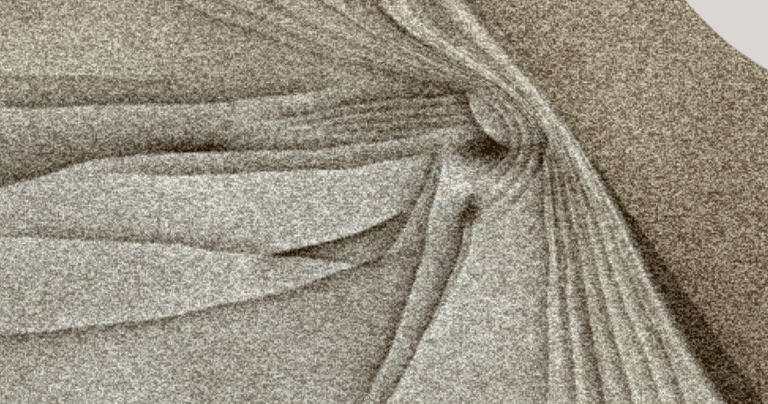
Write a WebGL 2 fragment shader that draws this texture.

```glsl
#version 300 es
precision highp float;
// Draped glittering gold-grey cloth gathered into a knot beside a thick roll.
uniform vec2 u_resolution;
out vec4 fragColor;

float hash(vec2 p) {
  vec3 q = fract(p.xyx * vec3(0.1031, 0.1030, 0.0973));
  q += dot(q, q.yzx + 33.33);
  return fract((q.x + q.y) * q.z);
}

float noise(vec2 p) {
  vec2 i = floor(p), f = fract(p);
  f *= f * (3.0 - 2.0 * f);
  return mix(mix(hash(i), hash(i + vec2(1, 0)), f.x),
             mix(hash(i + vec2(0, 1)), hash(i + vec2(1, 1)), f.x), f.y);
}

// Fold along a quadratic curve: shadow on its right-hand side, light on the other.
float crease(vec2 p, vec2 a, vec2 b, vec2 c, float width, float depth) {
  float t = clamp(dot(p - a, c - a) / dot(c - a, c - a), 0.0, 1.0);
  vec2 away, tangent;
  for (int i = 0; i < 5; i++) {
    away = p - mix(mix(a, b, t), mix(b, c, t), t);
    tangent = 2.0 * mix(b - a, c - b, t);
    t = clamp(t + dot(away, tangent) / dot(tangent, tangent), 0.0, 1.0);
  }
  away = p - mix(mix(a, b, t), mix(b, c, t), t);
  tangent = normalize(mix(b - a, c - b, t));
  float side = tangent.x * away.y - tangent.y * away.x;
  float reach = 0.8 * exp(-length(away) / width) + 0.2 * exp(-length(away) / (3.0 * width));
  float taper = min(1.0, 7.0 * t * (1.0 - t));
  return depth * taper * reach * mix(0.35, -1.0, smoothstep(-0.025, 0.025, side));
}

float blob(vec2 p, vec2 center, vec2 radius) {
  vec2 d = (p - center) / radius;
  return exp(-dot(d, d));
}

// Long folds lying across the left side.
float leftFolds(vec2 p) {
  float s = crease(p, vec2(3.5, 0.86), vec2(2.2, 1.14), vec2(-0.6, 1.05), 0.11, 0.50);
  s += crease(p, vec2(-0.4, 0.74), vec2(0.7, 0.74), vec2(1.8, 0.86), 0.05, 0.28);
  s += crease(p, vec2(2.5, 1.57), vec2(1.2, 1.38), vec2(-0.6, 2.10), 0.17, 0.52);
  s += crease(p, vec2(4.6, 1.27), vec2(3.2, 1.62), vec2(1.3, 1.49), 0.08, 0.50);
  s += crease(p, vec2(4.4, 1.52), vec2(3.4, 1.80), vec2(0.9, 1.76), 0.14, 0.50);
  s += crease(p, vec2(2.5, 2.57), vec2(3.5, 2.46), vec2(4.1, 2.10), 0.07, 0.90);
  s += crease(p, vec2(4.0, 2.74), vec2(1.9, 2.38), vec2(-0.6, 2.37), 0.07, 0.48);
  s += crease(p, vec2(-0.6, 3.38), vec2(2.2, 3.32), vec2(4.3, 2.40), 0.07, 0.52);
  // Narrow pleats running into the knot, then wrinkles from the top.
  for (float i = 0.0; i < 4.0; i++)
    s += crease(p, vec2(4.85, 0.93 + 0.11 * i), vec2(3.9, 0.97 + 0.11 * i),
                vec2(2.4 + 0.3 * i, 1.27 + 0.03 * i), 0.055, 0.46);
  for (float i = 0.0; i < 5.0; i++)
    s += crease(p, vec2(1.2 + 0.55 * i, -0.25), vec2(2.9 + 0.35 * i, 0.55),
                vec2(4.8 + 0.08 * i, 0.92), 0.06, 0.30);
  return s;
}

// Coiled centre and the folds hanging below it.
float knotFolds(vec2 p) {
  float s = crease(p, vec2(4.45, 1.3), vec2(4.40, 2.7), vec2(3.5, 4.3), 0.09, 0.55);
  s += crease(p, vec2(4.78, 1.9), vec2(4.55, 3.1), vec2(3.7, 4.3), 0.09, 0.52);
  s += crease(p, vec2(4.82, 2.0), vec2(4.75, 2.7), vec2(4.2, 3.5), 0.08, 0.38);
  s += crease(p, vec2(4.42, 1.35), vec2(4.25, 2.2), vec2(3.7, 2.75), 0.08, 0.42);
  s += crease(p, vec2(4.68, 0.88), vec2(4.75, 1.35), vec2(5.15, 1.5), 0.07, 0.65);
  for (float i = 0.0; i < 4.0; i++)
    s += crease(p, vec2(4.68 + 0.1 * i, 0.85 - 0.06 * i), vec2(5.65 + 0.14 * i, 1.45),
                vec2(4.65 + 0.06 * i, 1.88 + 0.16 * i), 0.05, 0.46);
  // Deep pleats spreading to the lower edge.
  for (float i = 0.0; i < 6.0; i++)
    s += crease(p, vec2(5.42 + 0.03 * i, 1.2), vec2(5.55 + 0.15 * i, 2.0 + 0.1 * i),
                vec2(5.47 + 0.33 * i, 4.6), 0.06, 0.42);
  s -= 0.75 * blob(p, vec2(4.84, 1.52), vec2(0.30, 0.13));
  s -= 0.70 * blob(p, vec2(4.77, 2.13), vec2(0.09, 0.14));
  s += 0.28 * blob(p, vec2(4.62, 1.88), vec2(0.10, 0.08));
  return s + 0.25 * blob(p, vec2(5.05, 1.87), vec2(0.28, 0.10));
}

void main() {
  // The canvas is 4.06 units high, measured downward from the top.
  vec2 p = vec2(gl_FragCoord.x, u_resolution.y - gl_FragCoord.y) * 4.06 / u_resolution.y;
  // Draped cloth with broad light and shade; the folds wander a little.
  vec2 q = p + 0.05 * vec2(noise(p * 2.3), noise(p * 2.3 + 40.0)) - 0.025;
  float tone = 0.84 + 0.16 * (noise(p * vec2(0.9, 1.6)) - 0.5);
  tone += 0.08 * blob(p, vec2(2.8, 2.1), vec2(1.2, 0.3)) - 0.16 * blob(p, vec2(0.3, 1.5), vec2(1.2, 0.3));
  tone += 0.06 * blob(p, vec2(5.0, 2.9), vec2(0.4, 0.8)) - 0.05 * blob(p, vec2(3.7, 3.9), vec2(0.4, 0.8));
  tone += leftFolds(q) + knotFolds(q);
  // Strands squeezed past the knot and fanning out below.
  float fanLeft = 5.46 - 2.15 * exp(-p.y * p.y / 0.64);
  float rollEdge = 4.83 + 0.70 * p.y;
  float fanRight = rollEdge - 0.36 * smoothstep(1.2, 4.0, p.y);
  float v = (p.x - fanLeft) / (fanRight - fanLeft);
  float strand = 0.6 * noise(vec2(v * 13.0, p.y * 0.35)) + 0.4 * noise(vec2(v * 27.0 + 9.0, p.y * 0.5));
  tone += 0.70 * (strand - 0.52) * smoothstep(0.0, 0.12, v);
  tone -= 0.22 * smoothstep(0.82, 1.0, v);
  tone = mix(tone, 0.08, smoothstep(-0.02, 0.03, p.x - fanRight));
  float warmth = 0.15 + 0.45 * smoothstep(1.4, 0.3, p.y) + 0.2 * smoothstep(4.0, 6.0, p.x);
  // Thick roll along the right.
  float inside = p.x - rollEdge;
  float roll = smoothstep(-0.02, 0.02, inside);
  float rollTone = 0.70 - 0.18 * exp(-max(inside, 0.0) / 0.2) - 0.06 * p.y;
  rollTone += 0.10 * blob(p, vec2(6.3, 1.1), vec2(0.6, 0.9));
  tone = mix(tone, rollTone, roll);
  warmth = mix(warmth, 1.0, roll);
  // Crinkled weave and metallic grain.
  float grain = 0.45 * noise(p * vec2(30.0, 46.0)) + 0.55 * noise(p * 63.0 + 17.0) - 0.5;
  float ripple = noise(p * vec2(9.0, 22.0) + 5.0) - 0.5;
  tone += grain * mix(0.92, 1.05, roll) + 0.12 * ripple;
  tone += 0.25 * smoothstep(0.82, 1.0, noise(p * 47.0 + 80.0));
  vec3 cloth = mix(vec3(0.23, 0.18, 0.11), vec3(0.73, 0.73, 0.70), clamp(tone, -0.15, 1.3));
  cloth *= mix(vec3(1.0), vec3(1.02, 0.97, 0.88), warmth);
  // Pale table in the upper corner.
  float tableEdge = 0.85 * (p.x - 6.88) + 0.06 * sin(4.0 * (p.x - 6.9));
  float table = smoothstep(-0.02, 0.02, tableEdge - p.y);
  fragColor = vec4(mix(cloth, vec3(0.85, 0.84, 0.83), table), 1.0);
}
```
